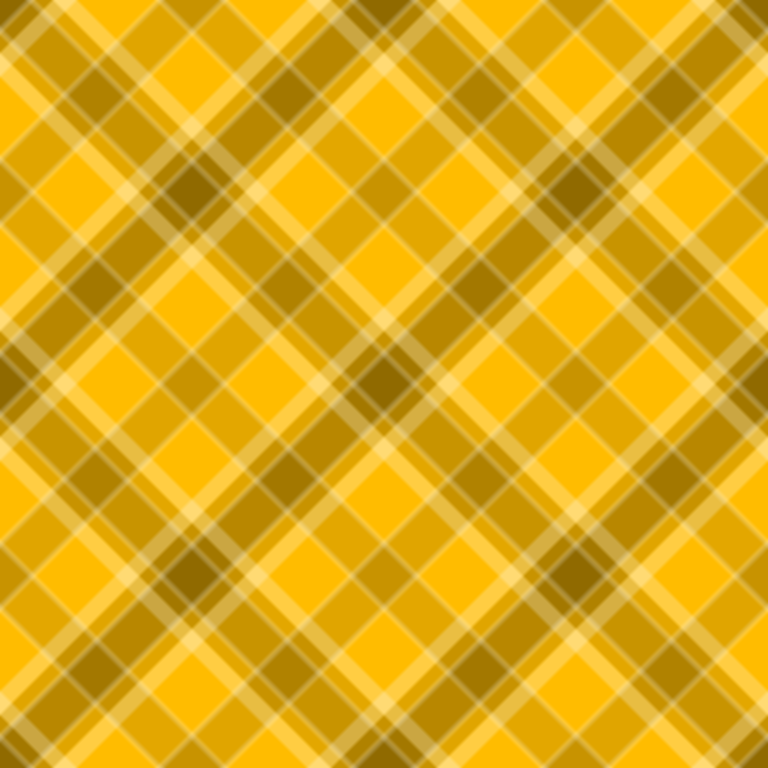
A three.js fragment shader for this pattern:

```glsl
#define REPEATS 2.0        // tartan cells across and down
#define SOFTNESS 0.009     // half width of a blurred stripe edge
#define CORE_HALF 0.080    // half width of the dark main band
#define BORDER_HALF 0.138  // half width of the shaded border around it
#define MID_HALF 0.084     // half width of the secondary band
#define WIDE_HALF 0.031    // half width of the broad pale stripe
#define THIN_HALF 0.011    // half width of the fine pale stripe
#define WIDE_ALPHA 0.26
#define THIN_ALPHA 0.21
#define RISING_SHADE 0.72
#define FALLING_SHADE 0.785
#define GOLD vec3(1.0, 0.737, 0.0)

varying vec2 vUv;

// Soft coverage of a stripe, given the distance to its centre line
float stripe(float dist, float halfWidth) {
  return 1.0 - smoothstep(halfWidth - SOFTNESS, halfWidth + SOFTNESS, abs(dist));
}

// Brightness factor of the dark bands; d runs from 0 (main) to 0.5 (secondary)
float bandShade(float d, float coreShade, float sideShade) {
  float shade = mix(1.0, sideShade, stripe(d, BORDER_HALF));
  shade = mix(shade, coreShade, stripe(d, CORE_HALF));
  return mix(shade, sideShade, stripe(d - 0.5, MID_HALF));
}

// Opacity of the pale stripes beside the bands
float paleOpacity(float d) {
  float wide = stripe(d - BORDER_HALF - WIDE_HALF, WIDE_HALF);
  float thin = max(stripe(d - CORE_HALF, THIN_HALF),
                   stripe(d - 0.5 + MID_HALF, THIN_HALF));
  return max(wide * WIDE_ALPHA, thin * THIN_ALPHA);
}

void main() {
  // Periodic distances to the falling (x) and rising (y) main bands
  vec2 diagonal = REPEATS * vec2(vUv.x + vUv.y, vUv.x - vUv.y);
  vec2 d = abs(fract(diagonal + 0.5) - 0.5);

  // Dark bands multiply where they cross
  vec3 color = GOLD * bandShade(d.x, FALLING_SHADE, 0.89)
                    * bandShade(d.y, RISING_SHADE, 0.88);

  // Translucent pale threads on top
  color = mix(color, vec3(1.0), paleOpacity(d.x));
  color = mix(color, vec3(1.0), paleOpacity(d.y));

  gl_FragColor = vec4(color, 1.0);
}
```
